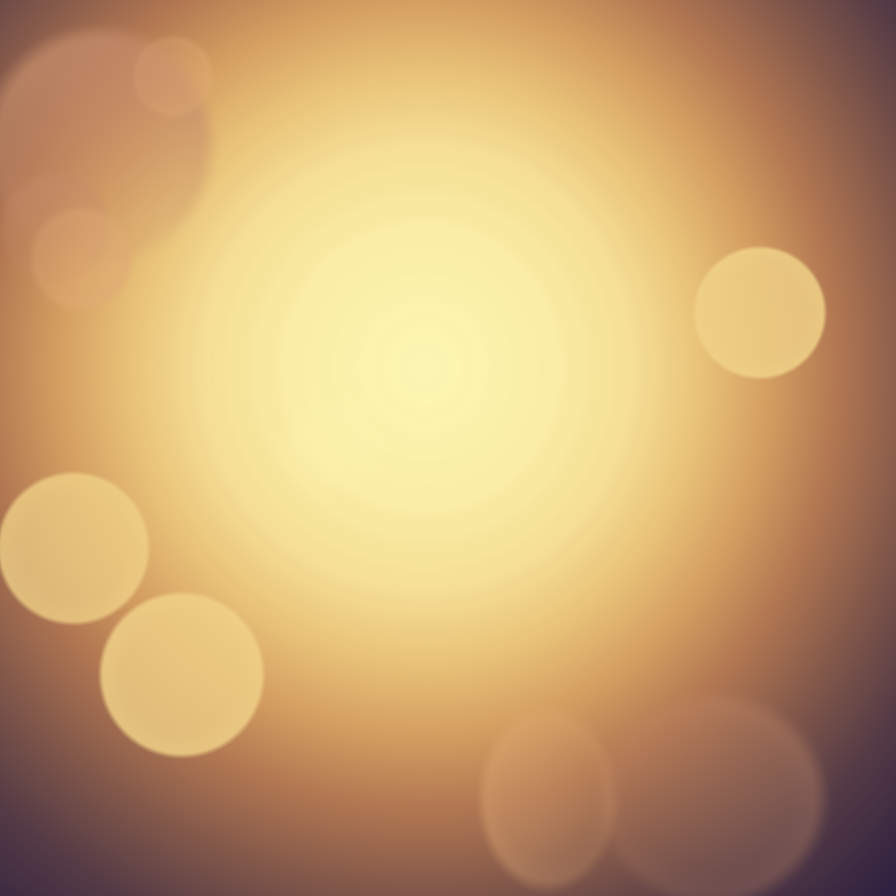
Give the GLSL for this background, as a WebGL 1 fragment shader.

```glsl
precision highp float;
uniform vec2 u_resolution;

#define SUN_CENTRE vec2(0.475, 0.590)
#define RIGHT_SQUEEZE 1.07
#define CRISP 0.045
#define SOFT 0.11
#define RIM_GAIN 0.07
#define RING_FREQUENCY 210.0
#define RING_GAIN 0.003
#define HONEY vec3(0.94, 0.82, 0.53)
#define AMBER vec3(0.88, 0.67, 0.46)
#define ROSE vec3(0.77, 0.55, 0.42)
#define CREAM vec3(1.00, 0.97, 0.71)

// Blend to the next colour stop between two radii
vec3 stop(vec3 colour, vec3 next, float from, float to, float r) {
  return mix(colour, next, clamp((r - from) / (to - from), 0.0, 1.0));
}

// Radial sunlight, cream in the middle to violet in the corners
vec3 sunlight(float r) {
  vec3 c = vec3(0.99, 0.965, 0.70);
  c = stop(c, vec3(0.98, 0.93, 0.65), 0.00, 0.15, r);
  c = stop(c, vec3(0.96, 0.87, 0.58), 0.15, 0.25, r);
  c = stop(c, vec3(0.91, 0.76, 0.47), 0.25, 0.33, r);
  c = stop(c, vec3(0.83, 0.62, 0.38), 0.33, 0.41, r);
  c = stop(c, vec3(0.70, 0.47, 0.32), 0.41, 0.49, r);
  c = stop(c, vec3(0.52, 0.35, 0.29), 0.49, 0.58, r);
  c = stop(c, vec3(0.33, 0.23, 0.27), 0.58, 0.68, r);
  return stop(c, vec3(0.19, 0.13, 0.25), 0.68, 0.80, r);
}

// Out-of-focus light: blurred ellipse, stronger on the side it leans to
vec3 bokeh(vec3 base, vec2 uv, vec2 centre, vec2 radii, float blur,
           vec2 lean, vec3 tint, float opacity) {
  vec2 q = (uv - centre) / radii;
  float d = length(q);
  float cover = 1.0 - smoothstep(1.0 - blur, 1.0 + blur, d);
  float rim = RIM_GAIN * smoothstep(0.65, 1.0, d);
  float strength = opacity * clamp(1.0 + dot(q, lean), 0.0, 1.5) + rim;
  return mix(base, tint, cover * min(strength, 1.0));
}

void main() {
  vec2 uv = gl_FragCoord.xy / u_resolution;

  // Background glow with faint concentric rings
  vec2 p = uv - SUN_CENTRE;
  p.x *= p.x > 0.0 ? RIGHT_SQUEEZE : 1.0;
  float r = length(p);
  vec3 colour = sunlight(r);
  colour += RING_GAIN * sin(r * RING_FREQUENCY) * (1.0 - smoothstep(0.2, 0.45, r));

  // Hazy lights, upper left
  colour = bokeh(colour, uv, vec2(0.111, 0.837), vec2(0.124, 0.128), SOFT, vec2(0.0, 0.8), ROSE, 0.45);
  colour = bokeh(colour, uv, vec2(0.193, 0.915), vec2(0.044), SOFT, vec2(0.4, 0.0), AMBER, 0.28);
  colour = bokeh(colour, uv, vec2(0.062, 0.745), vec2(0.060), SOFT, vec2(0.0, 0.5), ROSE, 0.25);
  colour = bokeh(colour, uv, vec2(0.091, 0.711), vec2(0.056), SOFT, vec2(0.4, -0.2), AMBER, 0.40);

  // Hazy lights, lower right
  colour = bokeh(colour, uv, vec2(0.794, 0.108), vec2(0.124, 0.115), SOFT, vec2(0.5, 0.1), ROSE, 0.20);
  colour = bokeh(colour, uv, vec2(0.612, 0.108), vec2(0.075, 0.098), SOFT, vec2(-0.6, 0.0), AMBER, 0.24);

  // Bright crisp lights
  colour = bokeh(colour, uv, vec2(0.848, 0.651), vec2(0.073), CRISP, vec2(0.0), HONEY, 0.80);
  colour = bokeh(colour, uv, vec2(0.082, 0.388), vec2(0.084), CRISP, vec2(0.0), HONEY, 0.72);
  colour = bokeh(colour, uv, vec2(0.203, 0.247), vec2(0.091), CRISP, vec2(0.0), HONEY, 0.78);

  // Pale patch beside the centre
  colour = bokeh(colour, uv, vec2(0.370, 0.505), vec2(0.045), 0.5, vec2(0.0), CREAM, 0.22);

  gl_FragColor = vec4(colour, 1.0);
}
```
